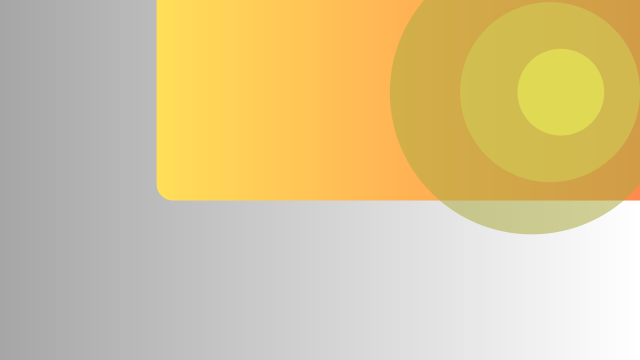
Write a Shadertoy shader that draws this background.

```glsl
const vec3 GREY_LEFT = vec3(0.65);
const vec3 GREY_RIGHT = vec3(1.0);
const vec3 CARD_YELLOW = vec3(1.0, 0.873, 0.35);
const vec3 CARD_ORANGE = vec3(1.0, 0.54, 0.31);
const vec3 DISC_OLIVE = vec3(0.67, 0.67, 0.25);
const vec3 DISC_MUSTARD = vec3(0.82, 0.83, 0.34);
const vec3 DISC_LEMON = vec3(0.895, 0.88, 0.335);

// Signed distances
float circleDistance(vec2 p, vec2 center, float radius) {
    return length(p - center) - radius;
}

float roundedBoxDistance(vec2 p, vec2 low, vec2 high, float radius) {
    vec2 q = abs(p - 0.5 * (low + high)) - 0.5 * (high - low) + radius;
    return length(max(q, 0.0)) + min(max(q.x, q.y), 0.0) - radius;
}

// Horizontal blend between two positions
vec3 ramp(float x, float start, float end, vec3 first, vec3 last) {
    return mix(first, last, clamp((x - start) / (end - start), 0.0, 1.0));
}

// Antialiased layer with opacity
vec3 paint(vec3 base, vec3 tint, float dist, float opacity, float pixel) {
    return mix(base, tint, opacity * clamp(0.5 - dist / pixel, 0.0, 1.0));
}

void mainImage(out vec4 fragColor, in vec2 fragCoord) {
    float pixel = 1.0 / iResolution.y;
    vec2 p = fragCoord * pixel;
    float right = iResolution.x * pixel;

    // Grey backdrop
    vec3 color = ramp(p.x, 0.0, right, GREY_LEFT, GREY_RIGHT);

    // Card running past the top and right edges
    vec2 cardCorner = vec2(0.435, 0.443);
    float card = roundedBoxDistance(p, cardCorner, vec2(right + 0.4, 1.4), 0.046);
    vec3 cardColor = ramp(p.x, cardCorner.x, right, CARD_YELLOW, CARD_ORANGE);
    color = paint(color, cardColor, card, 1.0, pixel);

    // Translucent nested discs
    float outer = circleDistance(p, vec2(1.477, 0.743), 0.394);
    float middle = circleDistance(p, vec2(1.528, 0.744), 0.25);
    float inner = circleDistance(p, vec2(1.558, 0.744), 0.1204);
    color = paint(color, DISC_OLIVE, outer, 0.54, pixel);
    color = paint(color, DISC_MUSTARD, middle, 0.5, pixel);
    color = paint(color, DISC_LEMON, inner, 0.8, pixel);

    fragColor = vec4(color, 1.0);
}
```
